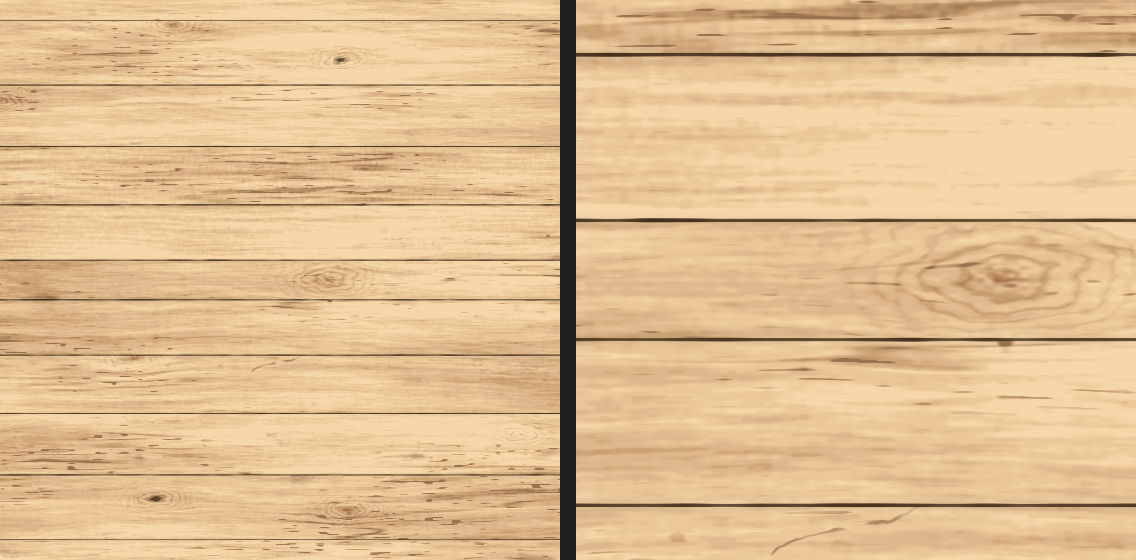
Left: the whole. Right: its middle third, enlarged.
Write a WebGL 1 fragment shader that draws this texture.

```glsl
precision highp float;
uniform vec2 u_resolution;

const vec3 CREAM = vec3(0.965, 0.845, 0.665);
const vec3 HONEY = vec3(0.92, 0.78, 0.60);
const vec3 TAN = vec3(0.87, 0.72, 0.55);
const vec3 BROWN = vec3(0.80, 0.64, 0.46);
const vec3 UMBER = vec3(0.60, 0.45, 0.31);
const vec3 RUST = vec3(0.60, 0.38, 0.23);
const vec3 GAP = vec3(0.22, 0.14, 0.07);

float hash(vec2 p) {
  return fract(sin(dot(p, vec2(127.1, 311.7))) * 43758.5453);
}

float noise(vec2 p) {
  vec2 i = floor(p), f = fract(p);
  f = f * f * (3.0 - 2.0 * f);
  return mix(mix(hash(i), hash(i + vec2(1.0, 0.0)), f.x),
             mix(hash(i + vec2(0.0, 1.0)), hash(i + 1.0), f.x), f.y);
}

float fbm(vec2 p) {
  float sum = 0.0, amp = 0.5;
  for (int i = 0; i < 4; i++) {
    sum += amp * noise(p);
    p = p * 2.03 + 17.3;
    amp *= 0.5;
  }
  return sum / 0.9375;
}

// Thin continuous lines along the middle contour of the noise
float veins(vec2 p, float width) {
  return 1.0 - smoothstep(0.0, width, abs(noise(p) - 0.5));
}

// Plank index, distance to the nearest seam, and that seam's index from the middle
vec3 planks(float y) {
  vec3 found = vec3(0.0, 1.0, 0.0);
  for (int i = 0; i < 10; i++) {
    float k = float(i) - 4.5, a = abs(k);
    float seam = 0.5 + sign(k) * (a * (0.093 + 0.0028 * a) - 0.0117);
    found.x += step(seam, y);
    float d = abs(y - seam);
    if (d < found.y) found.yz = vec2(d, k);
  }
  return found;
}

// Knot: ring strength, core strength, vertical bend of the grain
vec3 knot(vec2 uv, vec2 centre, float size, float plank) {
  vec2 q = (uv - centre) / (size * vec2(2.3, 1.0));
  float d = length(q) + 0.45 * (fbm(q * 2.5 + centre * 40.0) - 0.5);
  float rings = pow(0.5 + 0.5 * sin(d * 30.0), 3.0) * exp(-1.1 * d * d);
  float core = 1.0 - smoothstep(0.02, 0.32, d);
  float same = 1.0 - step(0.5, abs(planks(centre.y).x - plank));
  return same * vec3(rings, core, -0.5 * size * q.y * exp(-d * d));
}

float segment(vec2 p, vec2 a, vec2 b) {
  vec2 pa = p - a, ba = b - a;
  return length(pa - ba * clamp(dot(pa, ba) / dot(ba, ba), 0.0, 1.0));
}

// Colour ramp of the clean wood, from light to deep
vec3 woodRamp(float t) {
  vec3 c = mix(CREAM, HONEY, smoothstep(0.12, 0.42, t));
  c = mix(c, TAN, smoothstep(0.42, 0.68, t));
  c = mix(c, BROWN, smoothstep(0.68, 0.95, t));
  return mix(c, UMBER, smoothstep(0.95, 1.45, t));
}

void main() {
  vec2 uv = gl_FragCoord.xy / u_resolution;
  float px = 1.0 / u_resolution.y;
  vec3 board = planks(uv.y);
  float plank = board.x;

  // Knots: a wide whorl, dark pairs, and pale scattered ones
  vec3 pale = knot(uv, vec2(0.59, 0.503), 0.04, plank);
  vec3 dark = vec3(0.0);
  for (int i = 0; i < 2; i++)
    dark += knot(uv, vec2(0.28, 0.11) + float(i) * vec2(0.33, 0.783), 0.026, plank);
  for (int i = 0; i < 5; i++)
    pale += knot(uv, fract(vec2(0.24, 0.36) + float(i) * vec2(0.69, -0.135)), 0.025, plank);

  // Grain stretched along each plank
  vec2 p = uv + vec2(plank * 3.71, plank * 1.37);
  p.y += pale.z + dark.z + 0.02 * (fbm(vec2(p.x * 3.0, p.y * 7.0)) - 0.5);
  float broad = fbm(p * vec2(2.0, 17.0));
  float streak = fbm(p * vec2(4.5, 100.0) + 9.0);
  float fibre = noise(p * vec2(42.0, 390.0));
  float grit = noise(uv * vec2(190.0, 420.0)) - 0.5;
  float arcs = 0.5 + 0.5 * sin(p.y * 620.0 + 34.0 * fbm(p * vec2(2.2, 5.0)));
  float sawn = exp(-2.0 * pow(plank - 6.5, 2.0));
  float ticks = noise(p * vec2(230.0, 130.0)) - 0.5;

  float tone = 0.37 + 1.15 * (broad - 0.5) + 0.95 * (streak - 0.5);
  tone += 0.3 * (fibre - 0.5) + 0.16 * grit;
  tone += 0.16 * (hash(vec2(plank, 4.0)) - 0.5) + 0.1 * exp(-pow(plank - 4.5, 2.0));
  tone += (0.08 + 0.12 * sawn) * (arcs - 0.5) + (0.08 + 0.2 * sawn) * ticks;
  tone += 0.16 * pow(abs(uv.x - 0.5) * 2.0, 3.0);
  tone += 0.5 * pale.x + 0.55 * dark.x;

  // Fine dark veins, streaks and open pores gathered in worn areas
  float worn = smoothstep(0.46, 0.68, fbm(p * vec2(3.0, 14.0) + 31.0));
  float broken = smoothstep(0.4, 0.7, noise(p * vec2(14.0, 60.0) + 71.0));
  tone += 0.5 * broken * (0.25 + worn) * veins(p * vec2(4.0, 75.0) + 3.0, 0.09);
  tone += 0.55 * worn * smoothstep(0.62, 0.82, noise(p * vec2(8.0, 190.0)));
  tone += 0.85 * smoothstep(0.79, 0.9, noise(p * vec2(42.0, 360.0) + 5.0)) * (0.2 + worn);
  float smudge = smoothstep(0.67, 0.84, fbm(p * vec2(12.0, 24.0) + 63.0));
  vec3 color = woodRamp(tone);
  color = mix(color, UMBER, 0.45 * smudge * smoothstep(0.35, 0.65, streak + 0.3 * grit));

  // Knot cores and one slanting, broken crack
  float split = smoothstep(0.3, 0.6, streak + 0.4 * grit);
  color = mix(color, RUST, 0.6 * min(pale.y, 1.0) * split);
  color = mix(color, GAP, 0.8 * min(dark.y, 1.0) * (0.25 + 0.75 * split));
  vec2 jagged = uv + vec2(0.0, 0.022 * (fbm(uv * 30.0) - 0.5));
  float crack = segment(jagged, vec2(0.45, 0.338), vec2(0.56, 0.374));
  float gaps = smoothstep(0.2, 0.6, noise(uv * 70.0));
  color = mix(color, UMBER, 0.7 * gaps * (1.0 - smoothstep(0.0003, 0.0008 + px, crack)));

  // Straight narrow seams, fainter at the outer planks
  float faint = step(4.0, abs(board.z));
  float wear = noise(vec2(uv.x * 45.0, board.z * 7.0));
  float halfWidth = mix(0.0010, 0.0008, faint) * (0.75 + 0.5 * wear);
  float line = 1.0 - smoothstep(halfWidth - 0.5 * px, halfWidth + 0.5 * px, board.y);
  color *= 1.0 - 0.08 * exp(-board.y / 0.002);
  color = mix(color, GAP, line * mix(0.95, 0.65, faint) * (0.7 + 0.3 * wear));
  gl_FragColor = vec4(color, 1.0);
}
```
